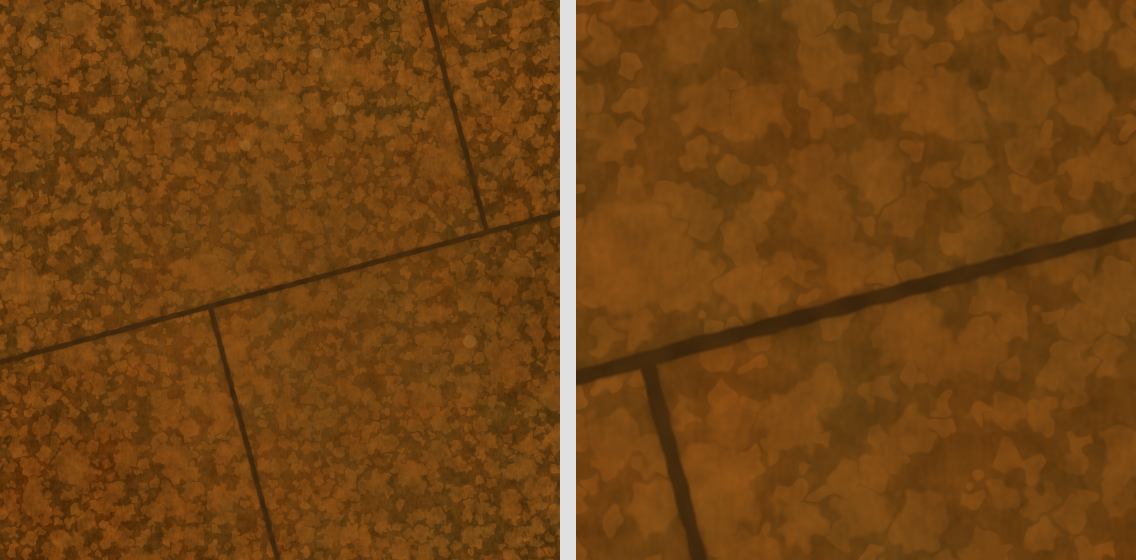
Left: the whole. Right: its middle third, enlarged.
Reproduce this texture procedurally as a Shadertoy shader.

```glsl
// Tilted floor of large rust-brown granite slabs in a half-offset bond.
// Scattered round crystals and gradient noise form the mottled stone;
// thin dark joints come from distances to a rotated slab grid.

const vec3 DARK_STONE  = vec3(0.29, 0.175, 0.035);
const vec3 LIGHT_STONE = vec3(0.605, 0.350, 0.100);
const vec3 PALE_FLECK  = vec3(0.64, 0.42, 0.17);
const vec3 JOINT_COLOR = vec3(0.245, 0.150, 0.045);

const float SLAB_SIZE  = 1.024;
const float SLAB_ANGLE = 0.261;
const vec2  SLAB_CORNER = vec2(0.375, 0.453);

vec2 hash22(vec2 p) {
    vec3 q = fract(p.xyx * vec3(0.1031, 0.1030, 0.0973));
    q += dot(q, q.yzx + 33.33);
    return fract((q.xx + q.yz) * q.zy);
}

float gradientDot(vec2 cell, vec2 offset) {
    float angle = 6.2832 * hash22(cell).x;
    return dot(vec2(cos(angle), sin(angle)), offset);
}

float gradientNoise(vec2 p) {
    vec2 i = floor(p), f = p - i;
    vec2 u = f * f * f * (f * (f * 6.0 - 15.0) + 10.0);
    vec2 e = vec2(1.0, 0.0);
    return mix(mix(gradientDot(i, f), gradientDot(i + e, f - e), u.x),
               mix(gradientDot(i + e.yx, f - e.yx), gradientDot(i + e.xx, f - e.xx), u.x), u.y);
}

float fbm(vec2 p) {
    float sum = 0.0, amplitude = 1.0;
    for (int i = 0; i < 4; i++) {
        sum += amplitude * gradientNoise(p);
        p = mat2(1.6, 1.2, -1.2, 1.6) * p + 7.3;
        amplitude *= 0.7;
    }
    return sum;
}

// Brightest of the jittered round crystals near p; density is the filled share of cells
float crystals(vec2 p, float density, float maxRadius) {
    vec2 cell = floor(p);
    float brightest = 0.0;
    for (int y = -1; y <= 1; y++)
    for (int x = -1; x <= 1; x++) {
        vec2 id = cell + vec2(x, y);
        vec2 center = id + 0.15 + 0.7 * hash22(id);
        vec2 kind = hash22(id + 51.7);
        float radius = maxRadius * mix(0.5, 1.0, kind.x);
        float disc = 1.0 - smoothstep(radius * 0.72, radius, length(p - center));
        float shade = mix(0.7, 1.0, fract(kind.x * 7.0));
        brightest = max(brightest, disc * shade * step(kind.y, density));
    }
    return brightest;
}

// Soft round spot: 1 in the middle, falling to 0
float spot(vec2 p, vec2 center, float radius) {
    vec2 d = (p - center) / radius;
    return exp(-dot(d, d));
}

// Returns the slab id in xy and the distances to its joints in zw
vec4 slabGrid(vec2 uv) {
    float c = cos(SLAB_ANGLE), s = sin(SLAB_ANGLE);
    vec2 q = mat2(c, -s, s, c) * (uv - SLAB_CORNER) / SLAB_SIZE;
    float row = floor(q.y);
    q.x -= 0.5 * mod(row + 1.0, 2.0);
    return vec4(floor(q.x), row, abs(q - floor(q + 0.5)) * SLAB_SIZE);
}

float jointMask(float dist, float halfWidth, float blur) {
    return 1.0 - smoothstep(halfWidth - blur, halfWidth + blur, dist);
}

// Stone brightness, 0 dark matrix to 1 bright crystal
float stoneTone(vec2 p) {
    vec2 rough = vec2(gradientNoise(p * 95.0), gradientNoise(p * 95.0 + 40.0));
    vec2 w = p + 0.010 * rough;
    float grain = max(crystals(w * 25.0, 0.75, 0.55), crystals(w * 48.0 + 9.0, 0.8, 0.58));
    grain = max(grain, crystals(w * 11.0 + 23.0, 0.22, 0.45));
    float streak = gradientNoise(p * vec2(260.0, 90.0));
    return 0.27 + 0.42 * grain + 0.30 * fbm(p * 32.0) + 0.13 * streak;
}

void mainImage(out vec4 fragColor, in vec2 fragCoord) {
    vec2 uv = fragCoord / iResolution.y;
    float pixel = 1.0 / iResolution.y;
    vec4 slab = slabGrid(uv);
    vec2 p = uv + 5.0 * hash22(slab.xy + 20.0);

    // Worn, hazy centre with crisper mottling toward the borders
    float crispness = smoothstep(0.1, 0.65, distance(uv, vec2(0.55, 0.42)));
    float tone = mix(0.58, stoneTone(p), mix(0.62, 1.15, crispness));
    tone += 0.10 * gradientNoise(uv * 4.0 + 3.0) + 0.16 * spot(uv, vec2(0.52, 0.765), 0.035);
    tone -= 0.16 * spot(uv, vec2(0.97, 0.47), 0.16) + 0.10 * spot(uv, vec2(0.1, 0.08), 0.2);
    vec3 color = mix(DARK_STONE, LIGHT_STONE, clamp(tone, 0.0, 1.1));

    // Olive and reddish drifts, then a few pale flecks
    float drift = gradientNoise(p * 14.0) + 0.4 * gradientNoise(uv * 3.0);
    color += vec3(-0.025, 0.010, 0.012) * drift;
    color += vec3(0.02, -0.015, -0.015) * spot(uv, vec2(0.12, 0.1), 0.25);
    color = mix(color, PALE_FLECK, 0.6 * crystals(p * 30.0 + 70.0, 0.008, 0.42));

    // Joints with slightly ragged edges and a faint dusty shoulder
    float ragged = 0.0016 * gradientNoise(uv * 70.0);
    float nearest = min(slab.z, slab.w) + ragged;
    color *= 1.0 - 0.12 * jointMask(nearest, 0.007, 0.006);
    float joint = jointMask(nearest, 0.0046, max(pixel, 0.0014));
    vec3 dust = JOINT_COLOR * (1.0 + 0.25 * gradientNoise(uv * 45.0));
    color = mix(color, dust, 0.9 * joint);

    fragColor = vec4(color, 1.0);
}
```
